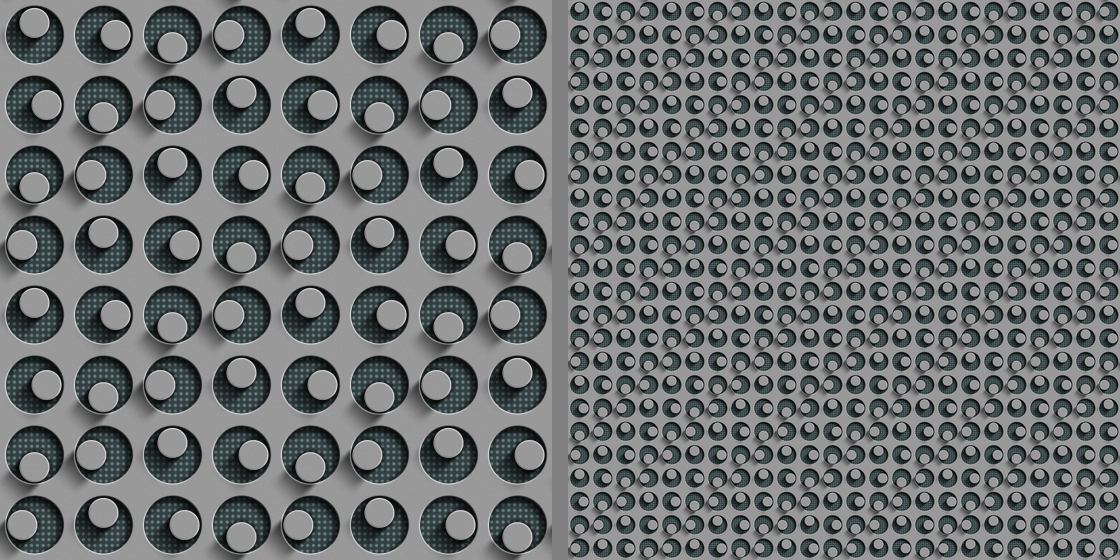
Left, the tile; right, the same tile 3 across and 3 down.
This pattern is drawn by a Shadertoy shader. Its source:

```glsl
// Grey perforated plate with off-centre pegs over a dotted teal backing, lit from the upper right.

const float CELLS = 8.0;
const float HOLE_RADIUS = 0.415;
const float PEG_RADIUS = 0.215;

vec2 gradientAt(vec2 node, float period) {
    node = mod(node, period);
    float h = fract(sin(dot(node, vec2(127.1, 311.7))) * 43758.5);
    return vec2(cos(h * 6.2832), sin(h * 6.2832));
}

// Gradient noise that wraps after a whole number of nodes
float wrappedNoise(vec2 p, float period) {
    vec2 i = floor(p), f = fract(p);
    vec2 u = f * f * f * (f * (f * 6.0 - 15.0) + 10.0);
    vec2 e = vec2(0.0, 1.0);
    float a = dot(gradientAt(i, period), f);
    float b = dot(gradientAt(i + e.yx, period), f - e.yx);
    float c = dot(gradientAt(i + e.xy, period), f - e.xy);
    float d = dot(gradientAt(i + e.yy, period), f - e.yy);
    return mix(mix(a, b, u.x), mix(c, d, u.x), u.y);
}

// Pegs take a quarter turn clockwise per column and per row downwards
vec2 pegCentre(vec2 cell) {
    float turn = 1.5708 * mod(cell.x - cell.y + 3.0, 4.0);
    return 0.173 * vec2(sin(turn), cos(turn));
}

// Shadow streak towards the lower left, softer and fainter with distance
float pegShadow(vec2 q) {
    float along = -dot(q, vec2(0.7071));
    float across = abs(dot(q, vec2(0.7071, -0.7071)));
    float blur = 0.02 + 0.14 * max(along, 0.0);
    float streak = 1.0 - smoothstep(PEG_RADIUS - blur, PEG_RADIUS + blur, across);
    return streak * smoothstep(-0.05, 0.05, along) * (1.0 - smoothstep(0.1, 0.64, along));
}

float disc(float distance, float pixel) {
    return 1.0 - smoothstep(-0.7 * pixel, 0.7 * pixel, distance);
}

void mainImage(out vec4 fragColor, in vec2 fragCoord) {
    vec2 uv = fragCoord / iResolution.xy;
    vec2 aspect = vec2(iResolution.x / iResolution.y, 1.0);
    vec2 cell = floor(uv * CELLS);
    vec2 p = (fract(uv * CELLS) - 0.5) * aspect;
    float pixel = CELLS / iResolution.y;

    // Shadows from this cell and its upper and right neighbours
    float shadow = 0.0;
    for (int y = 0; y <= 1; y++) {
        for (int x = 0; x <= 1; x++) {
            vec2 offset = vec2(x, y);
            shadow = max(shadow, pegShadow(p - offset * aspect - pegCentre(cell + offset)));
        }
    }

    float holeDist = length(p) - HOLE_RADIUS;
    vec2 q = p - pegCentre(cell);
    float pegDist = length(q) - PEG_RADIUS;
    float holeLight = dot(p, vec2(0.7071)) / max(length(p), 0.001);
    float pegLight = dot(q, vec2(0.7071)) / max(length(q), 0.001);

    // Plate with fine grain
    float grain = 0.012 * wrappedNoise(uv * 192.0, 192.0);
    vec3 metal = vec3(0.6 + grain);
    vec3 color = metal * (1.0 - 0.72 * shadow);

    // Dotted backing, shaded by the hole rim and the peg
    vec2 dotCell = fract(uv * CELLS * 12.0) - 0.5;
    float dots = 1.0 - smoothstep(0.1, 0.42, length(dotCell));
    vec3 backing = mix(vec3(0.2, 0.25, 0.26), vec3(0.43, 0.51, 0.51), dots);
    float rimShade = smoothstep(-0.12, 0.05, length(p + vec2(0.045, 0.055)) - HOLE_RADIUS);
    backing *= (1.0 - 0.82 * rimShade) * (1.0 - 0.8 * shadow);
    backing *= 1.0 - 0.55 * (1.0 - smoothstep(0.0, 0.06, pegDist));
    color = mix(color, backing, disc(holeDist, pixel));

    // Bright lower-left lip and dark upper-right lip
    float lip = disc(abs(holeDist) - 0.009, pixel);
    color = mix(color, vec3(0.82, 0.84, 0.84), lip * smoothstep(0.45, -0.6, holeLight) * (1.0 - 0.5 * shadow));
    color = mix(color, vec3(0.12), 0.6 * lip * smoothstep(0.1, 0.9, holeLight));

    // Peg top with a bright edge facing the light
    vec3 peg = metal;
    float edge = disc(abs(pegDist + 0.01) - 0.009, pixel);
    peg = mix(peg, vec3(0.82, 0.83, 0.84), edge * smoothstep(-0.5, 0.5, pegLight));
    peg = mix(peg, vec3(0.42), 0.6 * edge * smoothstep(0.3, 0.9, -pegLight));
    color = mix(color, peg, disc(pegDist, pixel));

    fragColor = vec4(color, 1.0);
}
```
